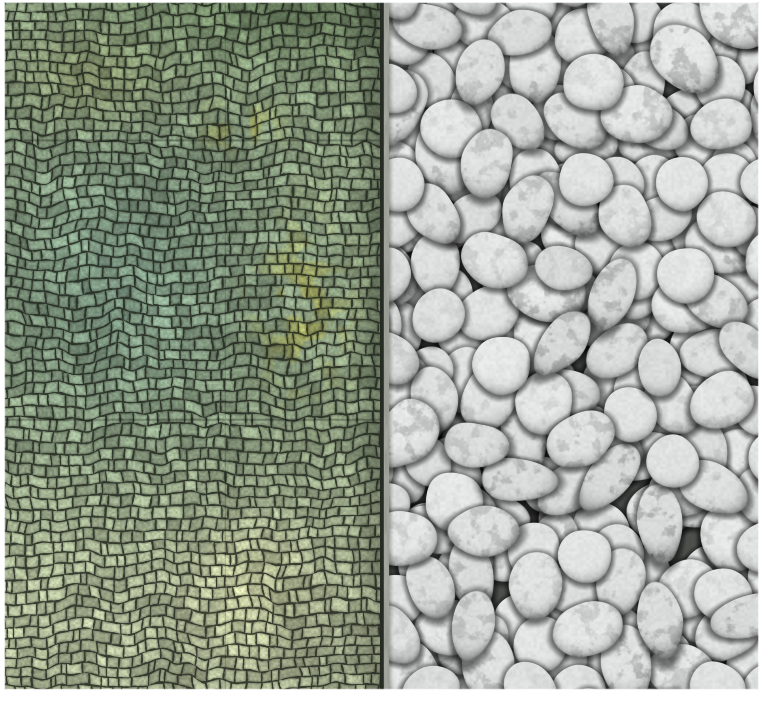
This texture is drawn by a WebGL 2 fragment shader. Its source:

```glsl
#version 300 es
precision highp float;

uniform vec2 u_resolution;
out vec4 outColor;

#define ASPECT 1.094
#define ROW_HEIGHT 0.0162
#define TILE_WIDTH 0.0178
#define GROUT 0.0011
#define PEBBLE_CELL 0.066
#define DIVIDER_X 0.5505
#define FRAME_MIN vec2(0.007, 0.0185)
#define FRAME_MAX vec2(1.080, 0.996)

float hash(vec2 p) {
    vec3 q = fract(p.xyx * vec3(0.1031, 0.1030, 0.0973));
    q += dot(q, q.yzx + 33.33);
    return fract((q.x + q.y) * q.z);
}

float noise(vec2 p) {
    vec2 i = floor(p), f = fract(p);
    f = f * f * (3.0 - 2.0 * f);
    return mix(mix(hash(i), hash(i + vec2(1, 0)), f.x),
               mix(hash(i + vec2(0, 1)), hash(i + 1.0), f.x), f.y);
}

float fbm(vec2 p) {
    float sum = 0.0, amp = 0.53;
    for (int i = 0; i < 4; i++) {
        sum += amp * noise(p);
        p = p * 2.03 + 17.1;
        amp *= 0.5;
    }
    return sum;
}

float glow(vec2 p, vec2 centre, vec2 radius) {
    vec2 v = (p - centre) / radius;
    return exp(-dot(v, v));
}

float tileEdge(float column, float row) {
    return column + 0.6 * (hash(vec2(column, row) + 50.0) - 0.5);
}

// Broad stains and light across the mosaic
vec3 mosaicTint(vec2 p) {
    vec3 tint = mix(vec3(0.67, 0.71, 0.58), vec3(0.55, 0.62, 0.50), smoothstep(0.1, 0.5, p.y));
    tint = mix(tint, vec3(0.46, 0.57, 0.50), 0.8 * glow(p, vec2(0.17, 0.60), vec2(0.20, 0.22)));
    tint = mix(tint, vec3(0.76, 0.77, 0.60), 0.7 * glow(p, vec2(0.36, 0.16), vec2(0.08, 0.09)));
    tint = mix(tint, vec3(0.62, 0.66, 0.46), 0.6 * glow(p, vec2(0.13, 0.89), vec2(0.10, 0.06)));
    tint = mix(tint, vec3(0.36, 0.45, 0.32), 0.7 * glow(p, vec2(0.40, 1.00), vec2(0.26, 0.10)));
    float yellow = glow(p, vec2(0.34, 0.82), vec2(0.05, 0.03))
                 + glow(p, vec2(0.43, 0.56), vec2(0.06, 0.11));
    tint = mix(tint, vec3(0.65, 0.64, 0.28), 0.65 * yellow * smoothstep(0.4, 0.7, noise(p * 55.0)));
    tint *= 0.84 + 0.32 * fbm(p * 9.0);
    return tint * (1.0 - 0.25 * smoothstep(0.49, 0.545, p.x));
}

vec3 mosaic(vec2 p, float px) {
    // Wavy rows with uneven tile widths
    float y = p.y / ROW_HEIGHT + 1.3 * noise(p * vec2(17.0, 9.0)) + 0.5 * noise(p * vec2(48.0, 20.0));
    float row = floor(y);
    float x = p.x / TILE_WIDTH + 7.0 * hash(vec2(row, 3.0)) + 0.5 * noise(p * 30.0);
    float column = floor(x);
    if (x < tileEdge(column, row)) column -= 1.0;
    else if (x > tileEdge(column + 1.0, row)) column += 1.0;
    float left = tileEdge(column, row), right = tileEdge(column + 1.0, row);
    float tone = hash(vec2(column, row));
    float v = fract(y) + 0.22 * (tone - 0.5) * (x - 0.5 * (left + right));
    float edge = min(min(x - left, right - x) * TILE_WIDTH, min(v, 1.0 - v) * ROW_HEIGHT);
    edge += 0.0008 * (noise(p * 260.0) - 0.5);

    vec3 tint = mosaicTint(p);
    vec3 face = tint * (0.83 + 0.28 * tone) * (0.9 + 0.2 * noise(p * 330.0));
    face *= mix(0.78, 1.06, smoothstep(0.0, 0.005, edge));
    vec3 grout = mix(vec3(0.15, 0.18, 0.13), tint * 0.4, 0.5);
    vec3 color = mix(grout, face, smoothstep(GROUT - 0.6 * px, GROUT + 0.6 * px, edge));

    // Panel seams
    float seam = min(abs(p.y - 0.800), abs(p.y - 0.402));
    seam = min(seam, abs(p.x - 0.321) + 0.001);
    return color * (1.0 - 0.28 * smoothstep(0.003, 0.0, seam));
}

vec3 pebbles(vec2 p, float px) {
    vec3 color = vec3(0.30, 0.31, 0.30);
    // Overlapping layers, each a sparse jittered grid, from back to front
    for (int layer = 0; layer < 8; layer++) {
        vec2 shift = vec2(layer & 1, ((layer >> 1) ^ layer) & 1) + 0.5 * float(layer / 4);
        vec2 q = 0.5 * (p / PEBBLE_CELL - shift);
        for (int k = 0; k < 9; k++) {
            vec2 id = floor(q) + vec2(k % 3, k / 3) - 1.0;
            vec2 seed = id + float(layer) * 37.0 + 100.0;
            vec3 h = vec3(hash(seed), hash(seed + 11.3), hash(seed + 27.7));
            vec2 v = 2.0 * (q - id - 0.5 - 0.36 * (h.xy - 0.5));
            float angle = 6.2832 * h.z;
            vec2 u = mat2(cos(angle), -sin(angle), sin(angle), cos(angle)) * v;
            vec2 radius = vec2(mix(0.56, 0.86, h.y), mix(0.45, 0.64, h.x));
            u.y *= 1.0 + 0.28 * (h.z - 0.3) * u.x;
            float d = length(u / radius) + 0.13 * (noise(u * 1.8 + seed) - 0.5);
            float gap = (d - 1.0) * radius.y;

            // Contact shadow, then the rounded stone
            color *= mix(0.48, 1.0, smoothstep(-0.02, 0.15, gap + 0.04 * v.y));
            float height = sqrt(max(1.0 - d * d, 0.0)) + 0.22;
            float light = dot(normalize(vec3(v, height)), normalize(vec3(-0.12, 0.38, 0.92)));
            float tone = mix(0.50, 0.88, smoothstep(0.05, 0.88, light)) + 0.06 * (h.x - 0.5);
            float marks = fbm(u * 4.5 + seed);
            tone -= 0.16 * h.y * smoothstep(0.50, 0.72, marks) + 0.05 * (noise(p * 240.0) - 0.5);
            vec3 stone = tone * vec3(0.995, 1.0, 1.0);
            float blur = 0.7 * px / PEBBLE_CELL;
            color = mix(color, stone, smoothstep(blur, -blur, gap));
        }
    }
    return color;
}

void main() {
    vec2 p = gl_FragCoord.xy / u_resolution * vec2(ASPECT, 1.0);
    float px = 1.0 / u_resolution.y;
    vec3 color = p.x < DIVIDER_X ? mosaic(p, px) : pebbles(p, px);

    // Metal divider with its dark joint
    color *= 1.0 - 0.35 * smoothstep(0.012, 0.0, p.x - DIVIDER_X) * step(DIVIDER_X, p.x);
    color = mix(color, vec3(0.15, 0.17, 0.14), smoothstep(0.0025 + px, 0.0025, abs(p.x - 0.5445)));
    vec3 metal = vec3(0.62, 0.63, 0.60) + 0.06 * (noise(p * vec2(300.0, 60.0)) - 0.5);
    color = mix(color, metal, smoothstep(0.0032 + px, 0.0032, abs(p.x - DIVIDER_X)));

    // White border
    vec2 inset = min(p - FRAME_MIN, FRAME_MAX - p);
    color = mix(vec3(1.0), color, smoothstep(-px, px, min(inset.x, inset.y)));
    outColor = vec4(color, 1.0);
}
```
